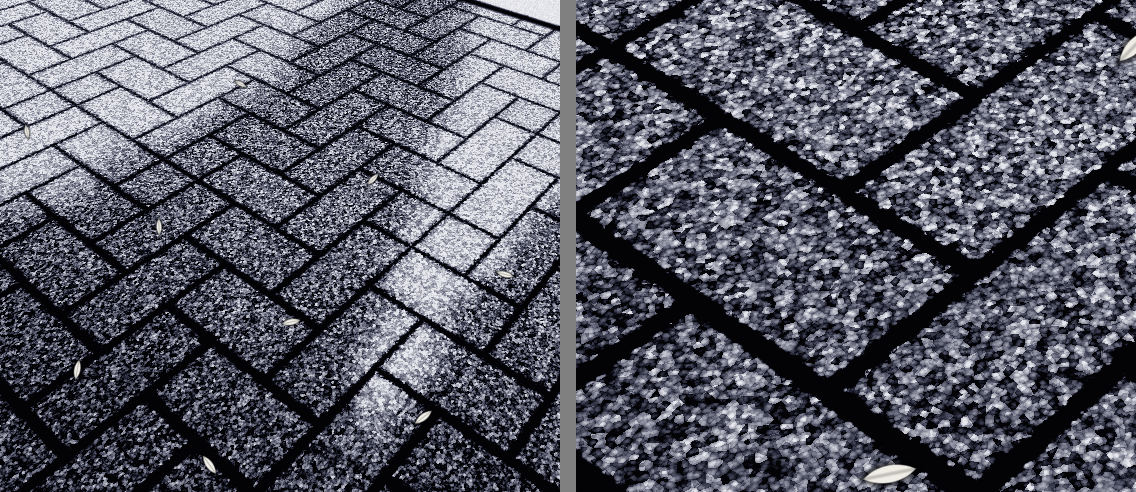
Left, the full canvas; right, a detail of the centre.
This texture is drawn by a WebGL 2 fragment shader. Its source:

```glsl
#version 300 es
precision highp float;

uniform vec2 u_resolution;
out vec4 fragColor;

vec2 hash2(vec2 p) {
    p = vec2(dot(p, vec2(127.1, 311.7)), dot(p, vec2(269.5, 183.3)));
    return fract(sin(p) * 43758.55);
}

// Cellular noise: each stone has its own tone, darker toward its rim
float stoneGrain(vec2 p) {
    vec2 cell = floor(p), f = p - cell;
    float nearest = 9.0, tone = 0.0;
    for (int j = -1; j <= 1; j++)
    for (int i = -1; i <= 1; i++) {
        vec2 o = vec2(i, j);
        vec2 rnd = hash2(cell + o);
        float d = length(o + rnd - f);
        if (d < nearest) {
            nearest = d;
            tone = hash2(cell + o + 57.0).x;
        }
    }
    return 0.85 * tone + 0.5 * (0.6 - nearest);
}

// Herringbone of 2:1 bricks; returns distance to the brick edge
float herringbone(vec2 g, out vec2 id) {
    vec2 cell = floor(g);
    float m = mod(cell.x + cell.y, 4.0);
    bool lying = m < 1.5;
    id = cell - vec2(m == 1.0, m == 3.0);
    vec2 size = lying ? vec2(2, 1) : vec2(1, 2);
    // A seam of halved bricks
    bool halved = lying ? (id.x == 4.0 && id.y >= 0.0) : (id.y == -2.0 && id.x <= 0.0);
    if (halved) {
        id = cell;
        size = vec2(1);
    }
    vec2 local = g - id;
    vec2 e = min(local, size - local);
    return min(e.x, e.y);
}

// Sunlit areas around a soft diagonal shadow; q runs down from the top left
float sunlight(vec2 q) {
    float wobble = 0.012 * sin(q.y * 31.0) + 0.008 * sin(q.x * 43.0 + q.y * 17.0);
    float leftEdge = 0.375 - 0.57 * q.x + 0.055 * sin(q.x * 5.2);
    float left = smoothstep(0.05, -0.06, q.y - leftEdge + wobble);
    float right = smoothstep(-0.05, 0.06, q.x - 0.84 + 0.29 * q.y + wobble)
                * smoothstep(-0.04, 0.05, 0.46 + 0.2 / max(q.y, 0.05) - q.x + wobble)
                * smoothstep(0.86, 0.68, q.y);
    return max(left, right);
}

// Pointed leaf as the overlap of two discs
float leafDistance(vec2 p, float len) {
    return length(vec2(abs(p.y) + len * 1.4, p.x)) - len * 1.72;
}

void main() {
    vec2 q = gl_FragCoord.xy / u_resolution.x;
    q.y = u_resolution.y / u_resolution.x - q.y;
    float pixel = 1.0 / u_resolution.x;

    // Perspective from canvas to ground, one unit per brick width
    mat3 groundToView = mat3(0.0479, 0.0251, -0.0413,
                             0.1044, -0.0305, 0.0577,
                             0.5, 0.3112, 1.0);
    vec3 h = inverse(groundToView) * vec3(q, 1.0);
    vec2 ground = h.xy / h.z + vec2(2, 0);
    float aa = 0.7 * length(fwidth(ground));

    vec2 id;
    float edge = herringbone(ground, id);
    float grain = stoneGrain(ground * 23.0);
    float fine = stoneGrain(ground * 41.0 + 9.0);
    float speck = mix(grain, fine, 0.35) - 0.5;

    // Light on the bricks, deepening toward the lower left
    float sun = sunlight(q);
    float depth = smoothstep(0.2, 0.9, q.y + 0.3 * (0.5 - q.x));
    float shade = mix(0.44, 0.15, depth);
    float light = mix(shade, 0.82 - 0.06 * depth, sun);
    light += 0.07 * (hash2(id).x - 0.5);

    // Ragged joints, wider in the shadow
    float joint = mix(0.055, 0.035, sun) + 0.025 * depth;
    float inside = edge - joint + 0.05 * speck;
    light *= mix(0.85, 1.0, smoothstep(0.0, 0.12, inside));
    float value = light + speck * mix(1.35, 0.8, sun);
    value = clamp(value, 0.0, 0.94) * smoothstep(-aa, aa, inside);

    // Pale kerb past a dark line in the upper right corner
    float kerb = (q.x - 0.833) * 0.31 - q.y;
    value *= smoothstep(0.002, 0.008, abs(kerb));
    value = mix(value, 0.93 + 0.1 * (fine - 0.5), smoothstep(0.004, 0.008, kerb));

    // Blue in the darks, neutral in the lights
    vec3 color = vec3(0.01, 0.01, 0.02) + 0.96 * pow(vec3(value), vec3(1.1, 1.07, 0.9));

    // Scattered fallen leaves, larger when nearer
    for (int i = 0; i < 9; i++) {
        float n = float(i);
        vec2 at = vec2(fract(0.43 + n * 0.618), 0.15 + 0.085 * n);
        float turn = 0.5 + 1.3 * sin(n * 2.4);
        vec2 p = mat2(cos(turn), -sin(turn), sin(turn), cos(turn)) * (q - at);
        float d = leafDistance(p, 0.009 + 0.012 * at.y);
        float vein = smoothstep(0.0, 0.002, abs(p.y));
        color *= 1.0 - 0.6 * smoothstep(0.004, 0.0, d);
        color = mix(color, vec3(0.94, 0.93, 0.9) * mix(0.8, 1.0, vein),
                    smoothstep(pixel, -pixel, d));
    }
    fragColor = vec4(color, 1.0);
}
```
